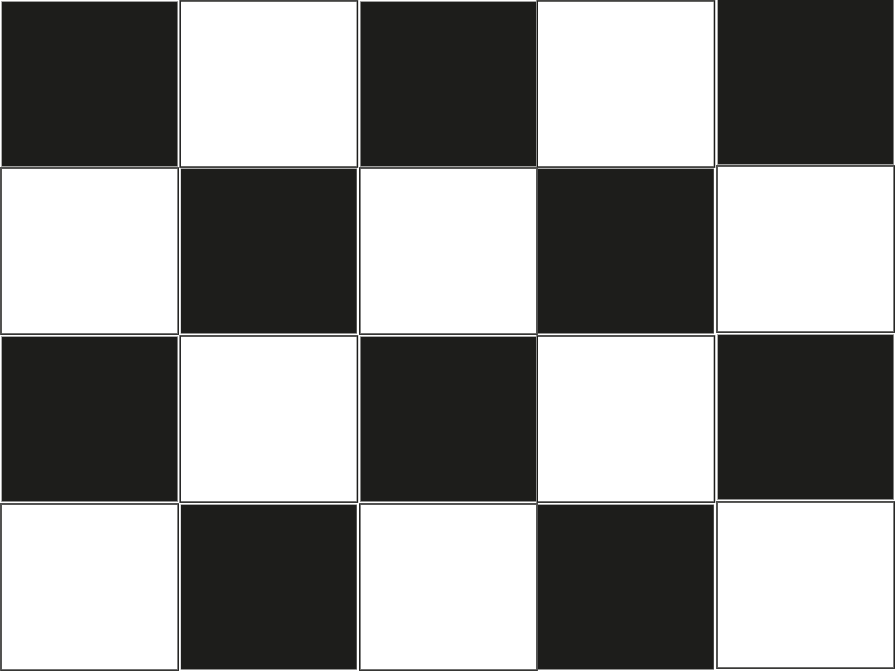
This pattern is drawn by a Shadertoy shader. Its source:

```glsl
#define GRID vec2(5.0, 4.0)
#define INK vec3(0.114, 0.114, 0.106)
#define PAPER vec3(1.0)
#define GAP vec2(0.0007, 0.0005)   // space between neighbouring tiles
#define LINE_WIDTH 0.00226         // outline of the light tiles
#define RIM 0.0021                 // pale margin around the dark tiles

// Signed distance to a box centred on the origin
float boxDistance(vec2 p, vec2 halfSize) {
    vec2 d = abs(p) - halfSize;
    return length(max(d, 0.0)) + min(max(d.x, d.y), 0.0);
}

// Pixel coverage of a shape, in units of canvas height
float coverage(float d) {
    return clamp(0.5 - d * iResolution.y, 0.0, 1.0);
}

// Slight misregistration of whole columns and of the top row
vec2 tileDrift(vec2 id) {
    float third = float(id.x == 2.0);
    float fourth = float(id.x == 3.0);
    float last = float(id.x == GRID.x - 1.0);
    float top = float(id.y == GRID.y - 1.0);
    return vec2(0.0006 * third - 0.0020 * fourth - 0.0012 * last,
                0.0014 * (1.0 - top) + 0.0030 * last);
}

// Dark tiles are filled, light tiles are outlined
float tileInk(vec2 p, vec2 id, vec2 cell) {
    vec2 center = (id + 0.5) * cell + tileDrift(id);
    float d = boxDistance(p - center, 0.5 * (cell - GAP));
    float isDark = mod(id.x + id.y, 2.0);
    float outline = coverage(d) - coverage(d + LINE_WIDTH);
    return mix(outline, coverage(d + RIM), isDark);
}

void mainImage(out vec4 fragColor, in vec2 fragCoord) {
    vec2 p = fragCoord / iResolution.y;
    vec2 cell = vec2(iResolution.x / iResolution.y, 1.0) / GRID;
    vec2 home = floor(p / cell);

    // Neighbours are included because drifted tiles cross cell borders
    float ink = 0.0;
    for (int y = -1; y <= 1; y++) {
        for (int x = -1; x <= 1; x++) {
            vec2 id = home + vec2(x, y);
            bool inside = all(greaterThanEqual(id, vec2(0.0))) && all(lessThan(id, GRID));
            if (inside) ink = max(ink, tileInk(p, id, cell));
        }
    }

    fragColor = vec4(mix(PAPER, INK, ink), 1.0);
}
```
